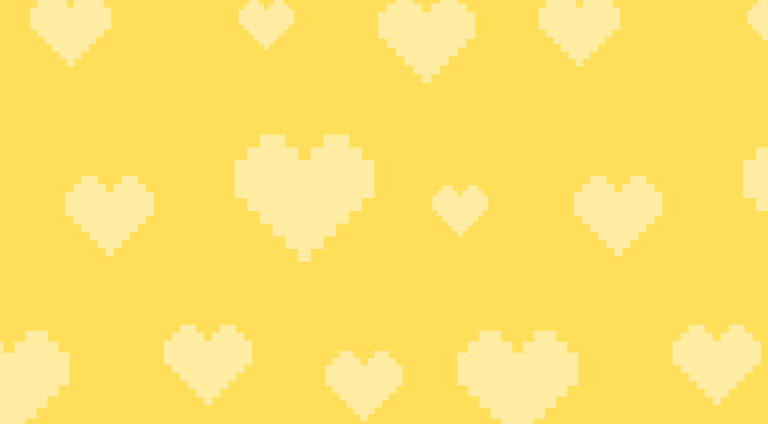
A Shadertoy shader for this pattern:

```glsl
// Pale stepped hearts of mixed sizes scattered in staggered rows on warm yellow.

// Sine-free hash: two values from 0 to 1
vec2 hash22(vec2 p) {
    vec3 q = fract(p.xyx * vec3(0.1031, 0.1030, 0.0973));
    q += dot(q, q.yzx + 33.33);
    return fract((q.xx + q.yz) * q.zy);
}

// Share of a filter window of width w around x that lies between a and b
float span(float a, float b, float x, float w) {
    return clamp((min(x + 0.5 * w, b) - max(x - 0.5 * w, a)) / w, 0.0, 1.0);
}

// Coverage of a heart, 11 blocks wide and 10 high, centred on the origin
float blockHeart(vec2 q, float w) {
    float cover = 0.0;
    for (float row = 0.0; row < 10.0; row++) {
        float outer = min(min(row, 5.0), 12.0 - row) + 0.5;
        float notch = max(row - 7.5, 0.0);
        float across = span(-outer, outer, q.x, w) - span(-notch, notch, q.x, w);
        cover += across * span(row, row + 1.0, q.y + 5.0, w);
    }
    return cover;
}

void mainImage(out vec4 fragColor, in vec2 fragCoord) {
    const float pitch = 0.4;
    // Heart widths: one column for each row of the repeat, bottom row first
    mat3 widths = mat3(0.285, 0.208, 0.182,
                       0.208, 0.330, 0.132,
                       0.191, 0.130, 0.229);
    vec2 p = fragCoord / iResolution.y - vec2(0.0, 0.113);
    float nearRow = round(p.y / pitch);
    float cover = 0.0;

    // Visit the neighbouring hearts of a 3 by 3 repeat
    for (float j = -1.0; j <= 1.0; j++) {
        float row = nearRow + j;
        int rowKind = int(mod(row, 3.0));
        float stagger = vec3(0.057, 0.295, 0.205)[rowKind];
        float nearColumn = round((p.x - stagger) / pitch);
        for (float i = -1.0; i <= 1.0; i++) {
            float column = nearColumn + i;
            int columnKind = int(mod(column, 3.0));
            vec2 jitter = hash22(vec2(columnKind, rowKind) + 7.0) - 0.5;
            vec2 center = pitch * vec2(column, row) + jitter * vec2(0.02, 0.06);
            center.x += stagger + vec3(-0.03, 0.033, 0.0)[columnKind];
            float block = widths[rowKind][columnKind] / 11.0;
            cover = max(cover, blockHeart((p - center) / block, 1.0 / (block * iResolution.y)));
        }
    }

    vec3 yellow = vec3(1.0, 0.87, 0.35);
    vec3 cream = vec3(1.0, 0.925, 0.64);
    fragColor = vec4(mix(yellow, cream, min(cover, 1.0)), 1.0);
}
```
